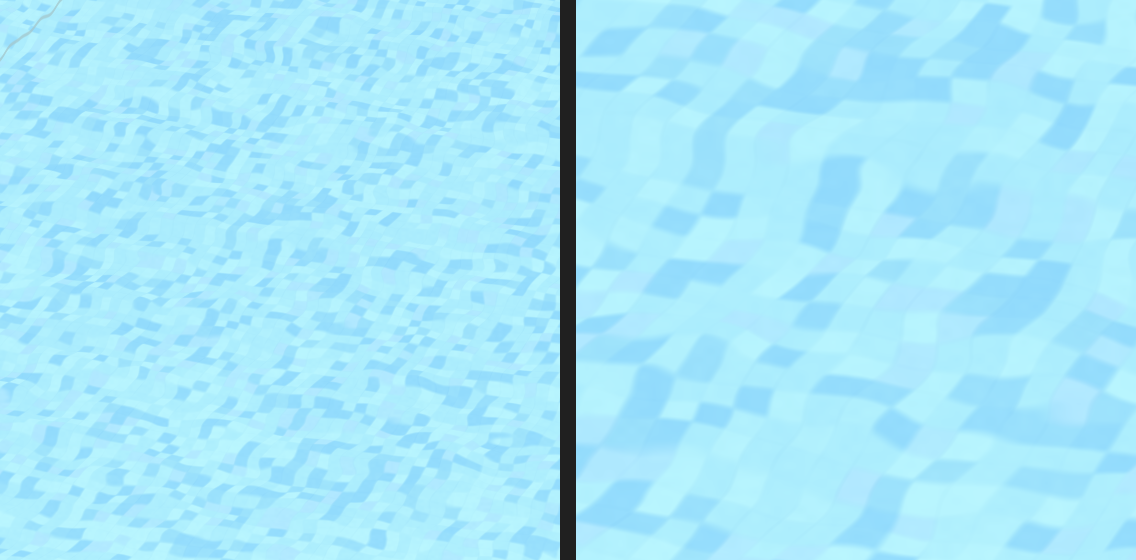
Left, the full canvas; right, a detail of the centre.
This texture is drawn by a three.js fragment shader. Its source:

```glsl
// Pale blue pool mosaic seen at a slant through rippling water.
#define TILE_SIZE vec2(0.0240, 0.0185)
#define PERSPECTIVE 0.40
#define RIPPLE 0.0105
#define EDGE_SOFTNESS vec2(0.13, 0.17)
#define DARK_SHARE 0.25
#define GROUT_STRENGTH 0.016
#define DEEP_BLUE vec3(0.575, 0.860, 0.990)
#define MID_BLUE vec3(0.620, 0.890, 0.985)
#define LAVENDER vec3(0.690, 0.908, 1.000)
#define BASE_CYAN vec3(0.675, 0.930, 0.992)
#define BRIGHT_CYAN vec3(0.715, 0.955, 0.995)
#define CRACK_GREY vec3(0.640, 0.780, 0.800)

varying vec2 vUv;

float hash(vec2 p) {
  vec3 q = fract(p.xyx * vec3(0.1031, 0.1030, 0.0973));
  q += dot(q, q.yzx + 33.33);
  return fract((q.x + q.y) * q.z);
}

float noise(vec2 p) {
  vec2 cell = floor(p);
  vec2 f = fract(p);
  f = f * f * (3.0 - 2.0 * f);
  return mix(
    mix(hash(cell), hash(cell + vec2(1.0, 0.0)), f.x),
    mix(hash(cell + vec2(0.0, 1.0)), hash(cell + vec2(1.0, 1.0)), f.x),
    f.y);
}

// Ripples stretch and squeeze the tile rows, then the plane is skewed.
vec2 mosaicCoords(vec2 uv) {
  vec2 p = uv;
  p.y += RIPPLE * 2.0 * (noise(uv * vec2(10.0, 32.0) + vec2(0.0, uv.x * 5.0)) - 0.5);
  p.y += RIPPLE * (noise(uv * vec2(24.0, 58.0) + 40.0) - 0.5);
  p.x += RIPPLE * 2.0 * (noise(uv * vec2(13.0, 27.0) + 80.0) - 0.5);
  p = vec2((p.x - 0.5) * (1.0 + PERSPECTIVE * p.y),
           p.y * (1.0 + 0.5 * PERSPECTIVE * p.y));
  vec2 skewed = vec2(0.90 * p.x - 0.62 * p.y, 0.16 * p.x + p.y);
  return skewed / TILE_SIZE + 100.0;
}

vec3 tileColour(vec2 cell) {
  float pick = hash(cell);
  float shade = hash(cell + 57.0);
  float darkShare = DARK_SHARE * (0.4 + 1.2 * noise(cell * vec2(0.22, 0.3) + 9.0));
  if (pick < darkShare) return mix(DEEP_BLUE, MID_BLUE, shade * shade);
  if (pick < darkShare + 0.11) return mix(LAVENDER, BASE_CYAN, 0.4 * shade);
  return mix(BASE_CYAN, BRIGHT_CYAN, smoothstep(0.35, 0.85, shade));
}

// Blends the four nearest tiles across their soft borders.
vec3 mosaic(vec2 q) {
  vec2 cell = floor(q - 0.5);
  vec2 blend = smoothstep(0.5 - EDGE_SOFTNESS, 0.5 + EDGE_SOFTNESS, fract(q - 0.5));
  return mix(
    mix(tileColour(cell), tileColour(cell + vec2(1.0, 0.0)), blend.x),
    mix(tileColour(cell + vec2(0.0, 1.0)), tileColour(cell + vec2(1.0, 1.0)), blend.x),
    blend.y);
}

// Faint, patchy joints between tiles.
float grout(vec2 q, vec2 uv) {
  vec2 toEdge = 0.5 - abs(fract(q) - 0.5);
  vec2 line = 1.0 - smoothstep(vec2(0.02), vec2(0.10, 0.13), toEdge);
  return max(line.x, 0.5 * line.y) * noise(uv * 45.0 + 20.0);
}

// Wavy hairline crossing the upper left corner.
float crack(vec2 uv) {
  float wobble = 0.018 * (noise(vec2(uv.x * 55.0, 3.0)) - 0.5);
  float d = abs(uv.y - 0.896 - 0.94 * uv.x - wobble) * 0.72;
  return 1.0 - smoothstep(0.0008, 0.0035, d);
}

void main() {
  vec2 q = mosaicCoords(vUv);
  vec3 colour = mosaic(q);

  // Broad glints of light and fine grain on the water.
  float glint = noise(vUv * vec2(5.0, 12.0) + 15.0) - 0.5;
  float grain = noise(vUv * vec2(150.0, 190.0)) - 0.5;
  colour += vec3(0.014, 0.010, 0.002) * (glint + grain);
  colour += vec3(0.012, 0.010, 0.002) * (0.5 - vUv.y);

  colour -= GROUT_STRENGTH * vec3(1.0, 0.9, 0.3) * grout(q, vUv);
  colour = mix(colour, CRACK_GREY, 0.75 * crack(vUv));
  gl_FragColor = vec4(colour, 1.0);
}
```
